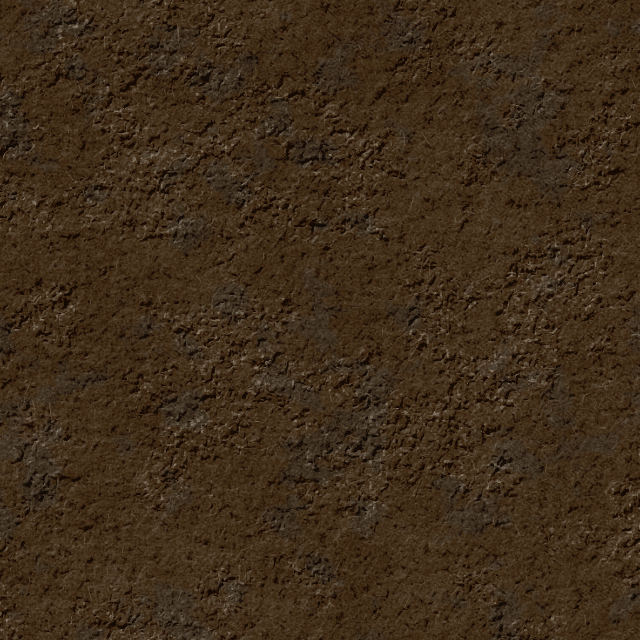
Give the GLSL for this texture, as a WebGL 2 fragment shader.

```glsl
#version 300 es
precision highp float;

uniform vec2 u_resolution;
out vec4 fragColor;

// Soil colours from crevice to dry crust, and the tone at which each is reached
const vec3 SOIL[7] = vec3[7](
    vec3(0.08, 0.035, 0.01), vec3(0.17, 0.09, 0.04), vec3(0.22, 0.14, 0.06), vec3(0.26, 0.18, 0.09),
    vec3(0.30, 0.23, 0.15), vec3(0.36, 0.30, 0.23), vec3(0.52, 0.46, 0.39));
const float TONE[7] = float[7](-2.3, -1.35, -0.67, 0.02, 0.85, 1.9, 3.7);
const vec3 CLAY_TINT = vec3(1.10, 1.04, 0.94);
const vec3 STRAW = vec3(0.47, 0.40, 0.31);

const vec2 LIGHT = vec2(-0.55, 0.83);
const float RELIEF_STEP = 0.0012;
const float SHADOW_REACH = 0.004;
const float RELIEF = 0.72;
const float SHADOW = 1.5;
const float BASE_FREQ = 40.0;
const float CLOD_FREQ = 105.0;
const float CLOD_HEIGHT = 0.7;
const float GRAIN_FREQ = 380.0;
const float GRAIN = 1.6;
const float DRIFT = 1.2;
const float PIT = 1.3;
const float FLECK = 2.0;
const float CLAY = 0.35;
const float STRAW_FREQ = 26.0;
const float STRAW_SHARE = 0.27;
const float STRAW_WIDTH = 0.0013;
const mat2 TURN = mat2(0.8, 0.6, -0.6, 0.8);

float hash(vec2 p) {
    return fract(sin(dot(p, vec2(127.1, 311.7))) * 43758.5453);
}

vec2 hash2(vec2 p) {
    return vec2(hash(p), hash(p + 57.3));
}

float noise(vec2 p) {
    vec2 i = floor(p), f = fract(p);
    f = f * f * f * (f * (f * 6.0 - 15.0) + 10.0);
    return mix(mix(hash(i), hash(i + vec2(1, 0)), f.x),
               mix(hash(i + vec2(0, 1)), hash(i + vec2(1, 1)), f.x), f.y);
}

float fbm(vec2 p) {
    float sum = 0.0, amp = 0.5;
    for (int i = 0; i < 5; i++) {
        sum += amp * noise(p);
        p = TURN * p * 2.03 + 11.7;
        amp *= 0.6;
    }
    return sum / 1.153;
}

// Rounded lumps of uneven size, one per cell
float clods(vec2 p) {
    vec2 cell = floor(p);
    float top = 0.0;
    for (int y = -1; y <= 1; y++)
        for (int x = -1; x <= 1; x++) {
            vec2 id = cell + vec2(x, y);
            vec2 d = p - id - hash2(id);
            float radius = mix(0.25, 0.8, hash(id + 9.1));
            top = max(top, radius * (1.0 - dot(d, d) / (radius * radius)));
        }
    return top;
}

// Slopes grow from broad to fine octaves
float height(vec2 p, float rough) {
    vec2 q = p + 0.007 * (vec2(noise(p * 95.0), noise(p * 95.0 + 31.0)) - 0.5);
    float h = rough * CLOD_HEIGHT * clods(q * CLOD_FREQ) / CLOD_FREQ;
    float freq = BASE_FREQ, weight = mix(0.4, 0.7, rough);
    for (int i = 0; i < 4; i++) {
        h += weight * noise(q * freq + 5.3) / freq;
        q = TURN * q;
        freq *= 2.0;
        weight *= 1.25;
    }
    return h;
}

// Short, mostly upright fibres
float straw(vec2 p) {
    vec2 cell = floor(p * STRAW_FREQ);
    float cover = 0.0, soft = 0.6 / u_resolution.y;
    for (int y = -1; y <= 1; y++)
        for (int x = -1; x <= 1; x++) {
            vec2 id = cell + vec2(x, y);
            vec2 d = p - (id + hash2(id + 3.7)) / STRAW_FREQ;
            float angle = (hash(id + 17.0) - 0.5) * 1.5;
            float halfLength = mix(0.002, 0.011, pow(hash(id + 23.0), 2.5));
            vec2 along = vec2(sin(angle), cos(angle));
            float t = clamp(dot(d, along), -halfLength, halfLength);
            float dist = length(d - along * t);
            float line = 1.0 - smoothstep(STRAW_WIDTH * 0.5 - soft, STRAW_WIDTH * 0.5 + soft, dist);
            cover = max(cover, line * step(hash(id + 41.0), STRAW_SHARE));
        }
    return cover;
}

void main() {
    vec2 p = gl_FragCoord.xy / u_resolution.y;

    // Patches of crumbled ground and of grey clay
    float rough = smoothstep(0.41, 0.66, fbm(p * 12.0 + 2.0));
    float clay = smoothstep(0.55, 0.68, fbm(p * vec2(14.0, 17.0) + 40.0));

    // Relief lighting and cast shadow
    float h = height(p, rough);
    float slope = (h - height(p + LIGHT * RELIEF_STEP, rough)) / RELIEF_STEP;
    float rise = height(p + LIGHT * SHADOW_REACH, rough) - h;
    float shadow = smoothstep(0.0022, 0.0052, rise);

    float tone = RELIEF * slope - SHADOW * shadow + 0.05;
    tone += DRIFT * (fbm(p * 9.0 + 70.0) - 0.5);
    tone += GRAIN * (noise(TURN * p * GRAIN_FREQ) - 0.5);

    // Small sharp pits and pale crumbs
    float pits = smoothstep(0.80, 0.92, noise(TURN * p * 160.0 + 19.0));
    float crumbs = smoothstep(0.76, 0.90, noise(p * 190.0 + 8.0));
    tone += FLECK * rough * crumbs * (1.0 - shadow) - PIT * pits * (1.0 - shadow);

    vec3 colour = SOIL[0];
    for (int i = 1; i < 7; i++)
        colour = mix(colour, SOIL[i], clamp((tone - TONE[i - 1]) / (TONE[i] - TONE[i - 1]), 0.0, 1.0));

    float luma = dot(colour, vec3(0.3, 0.59, 0.11));
    colour = mix(colour, luma * CLAY_TINT, CLAY * clay);
    colour = mix(colour, STRAW, 0.6 * straw(p) * (1.0 - 0.6 * shadow));
    fragColor = vec4(colour, 1.0);
}
```
